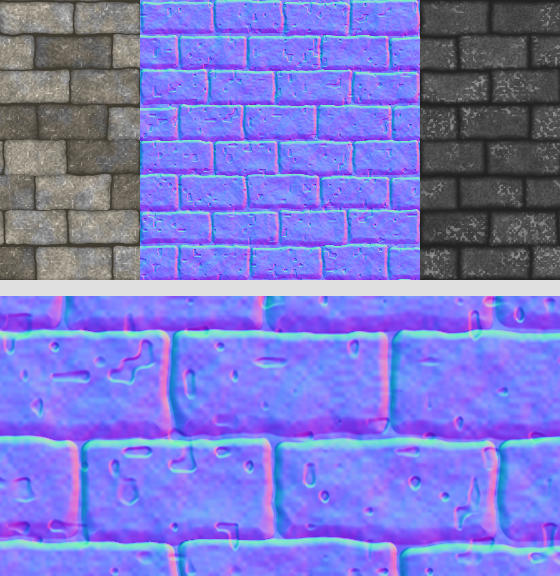
Top: the whole. Bottom: its middle third, enlarged.
Write a WebGL 1 fragment shader that draws this texture map.

```glsl
precision highp float;
// Stone block wall as three material strips: colour, tangent-space normals, roughness.
uniform vec2 u_resolution;

#define ROWS 8.0            // courses up the canvas
#define BLOCK_ASPECT 2.0    // block width in course heights
#define ODD_SHIFT 0.55      // running-bond offset, in blocks
#define SIDE_JITTER 0.13
#define LEVEL_JITTER 0.09
#define JOINT 0.018         // half joint width, in course heights
#define CORNER 0.11
#define RELIEF 0.075        // depth of the block bevel
#define ROUGHNESS 0.11      // depth of the surface bumps
#define JOINT_COLOR vec3(0.25, 0.23, 0.19)
#define DARK_STONE vec3(0.41, 0.385, 0.34)
#define PALE_STONE vec3(0.59, 0.565, 0.515)

float hash(vec2 p) {
  return fract(sin(dot(p, vec2(127.1, 311.7))) * 43758.5);
}

float noise(vec2 p) {
  vec2 i = floor(p), f = fract(p);
  f = f * f * (3.0 - 2.0 * f);
  return mix(mix(hash(i), hash(i + vec2(1, 0)), f.x),
             mix(hash(i + vec2(0, 1)), hash(i + vec2(1, 1)), f.x), f.y);
}

float fbm(vec2 p) {
  float sum = 0.0, amp = 0.5;
  for (int k = 0; k < 4; k++) {
    sum += amp * noise(p);
    p = p * 2.03 + 17.3;
    amp *= 0.5;
  }
  return sum / 0.9375;
}

float rowShift(float row) {
  return ODD_SHIFT * (1.0 - mod(row, 2.0));
}

// Left side of block i, in course heights; joints on strip borders stay put.
float sideOf(float i, float row) {
  float jitter = (hash(vec2(i, row + 31.0)) - 0.5) * SIDE_JITTER;
  jitter *= step(0.5, abs(mod(i, 4.0) - 2.0));
  return (i + rowShift(row) + jitter) * BLOCK_ASPECT;
}

// Nearest block: signed distance, block id, height within the block.
vec4 nearestBlock(vec2 p) {
  p += 0.06 * (vec2(noise(p * 2.7), noise(p * 2.7 + 40.0)) - 0.5);
  p += 0.025 * (vec2(noise(p * 8.0), noise(p * 8.0 + 70.0)) - 0.5);
  vec4 best = vec4(10.0, 0.0, 0.0, 0.0);
  for (int r = -1; r <= 1; r++) {
    float row = floor(p.y) + float(r);
    float column = floor(p.x / BLOCK_ASPECT - rowShift(row));
    for (int c = -1; c <= 1; c++) {
      float i = column + float(c);
      float low = row + (hash(vec2(i + 9.0, row)) - 0.5) * LEVEL_JITTER;
      float high = row + 1.0 + (hash(vec2(i, row + 77.0)) - 0.5) * LEVEL_JITTER;
      vec2 a = vec2(sideOf(i, row), low);
      vec2 b = vec2(sideOf(i + 1.0, row), high);
      vec2 q = abs(p - 0.5 * (a + b)) - 0.5 * (b - a) + JOINT + CORNER;
      float d = length(max(q, 0.0)) + min(max(q.x, q.y), 0.0) - CORNER;
      if (d < best.x) best = vec4(d, i, row, (p.y - low) / (high - low));
    }
  }
  return best;
}

// Broad bevel below, tight one above, with bumps and pits on the face.
float heightAt(vec2 p) {
  vec4 block = nearestBlock(p);
  float bevel = mix(0.21, 0.085, smoothstep(0.05, 0.35, block.w));
  float t = 1.0 - clamp(-block.x / bevel, 0.0, 1.0);
  float pits = smoothstep(0.76, 0.92, noise(p * 7.0 + 5.0));
  return RELIEF * (1.0 - t * t) + ROUGHNESS * fbm(p * 2.3) - 0.025 * pits;
}

vec3 normalColor(vec2 p) {
  float e = 0.025;
  float h = heightAt(p);
  vec2 slope = vec2(heightAt(p + vec2(e, 0)) - h, heightAt(p + vec2(0, e)) - h) / e;
  return normalize(vec3(-slope, 1.0)) * 0.5 + 0.5;
}

vec3 stoneColor(vec2 p, vec4 block) {
  float tone = smoothstep(0.15, 0.5, hash(block.yz + 3.7));
  float stain = fbm(p * 2.6 + 8.0);
  vec3 color = mix(DARK_STONE, PALE_STONE, tone);
  color *= 0.78 + 0.44 * stain;
  color = mix(color, vec3(dot(color, vec3(0.34))), smoothstep(0.45, 0.7, fbm(p * 1.7)));
  color *= 0.84 + 0.32 * noise(p * 21.0);
  color += 0.16 * smoothstep(0.8, 0.95, noise(p * 15.0 + 60.0));
  color *= mix(0.8, 1.0, smoothstep(0.0, 0.14, -block.x));
  return mix(JOINT_COLOR, color, smoothstep(-0.015, 0.03, -block.x));
}

vec3 roughnessColor(vec2 p, vec4 block) {
  float shade = 0.25 + 0.08 * hash(block.yz + 12.0) + 0.1 * (fbm(p * 3.0) - 0.5);
  float patches = smoothstep(0.4, 0.65, fbm(p * 1.6 + 30.0));
  shade += 0.2 * patches * smoothstep(0.5, 0.8, noise(p * 17.0));
  shade *= 0.85 + 0.3 * noise(p * 23.0 + 9.0);
  shade = mix(0.13, shade, smoothstep(-0.04, 0.17, -block.x));
  return vec3(shade);
}

void main() {
  vec2 uv = gl_FragCoord.xy / u_resolution;
  vec2 p = uv * ROWS * vec2(BLOCK_ASPECT, 1.0);
  vec3 color;
  if (uv.x < 0.25) color = stoneColor(p, nearestBlock(p));
  else if (uv.x < 0.75) color = normalColor(p);
  else color = roughnessColor(p, nearestBlock(p));
  gl_FragColor = vec4(color, 1.0);
}
```
